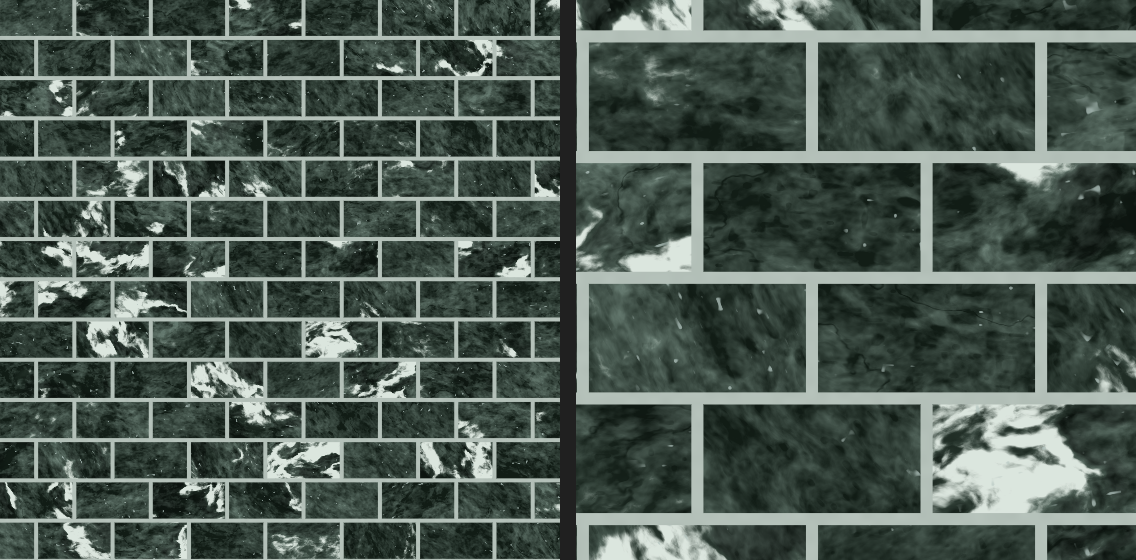
Left, the full canvas; right, a detail of the centre.
Write a Shadertoy shader that draws this texture.

```glsl
// Running-bond wall of dark green marble bricks with pale grey-green grout.
// Each brick cuts its own piece of warped fractal noise, turned and toned by a
// per-brick hash, then gains dark pits, hairline cracks, white veins and specks.

float hash(vec2 p) {
    return fract(sin(dot(p, vec2(127.1, 311.7))) * 43758.5453);
}

float noise(vec2 p) {
    vec2 i = floor(p), f = fract(p);
    f = f * f * (3.0 - 2.0 * f);
    return mix(mix(hash(i), hash(i + vec2(1, 0)), f.x),
               mix(hash(i + vec2(0, 1)), hash(i + vec2(1, 1)), f.x), f.y);
}

float fbm(vec2 p) {
    float sum = 0.0, amp = 0.52;
    for (int i = 0; i < 5; i++) {
        sum += amp * noise(p);
        p = mat2(1.6, 1.2, -1.2, 1.6) * p + 7.3;
        amp *= 0.5;
    }
    return sum;
}

// Marble colour at p (in brick heights) for the brick with the given id.
vec3 marble(vec2 p, vec2 id) {
    float tone = hash(id + 3.1), veining = hash(id + 17.7), pitting = hash(id + 41.3);
    float angle = 0.2 + 1.6 * (hash(id + 29.9) - 0.4);
    float c = cos(angle), s = sin(angle);
    vec2 q = mat2(c, -s, s, c) * p * vec2(0.85, 1.25);
    q += 60.0 * vec2(hash(id + 5.3), hash(id + 11.9));
    vec2 warp = vec2(fbm(q * 1.7), fbm(q * 1.7 + 31.0)) - 0.5;
    vec2 w = q + 1.1 * warp;

    // Clouded green body with fine grain; calm bricks are flatter
    float cloud = fbm(w * 1.6) - 0.5;
    float grain = fbm(q * 8.0 + 3.0 * warp) - 0.5;
    float shade = 0.42 + 0.2 * (tone - 0.5) + (0.7 + 0.8 * veining) * cloud
                + (0.75 + 0.5 * veining) * grain;
    shade += 0.2 * (noise(q * 24.0) - 0.5);

    // Dark pits and a wandering hairline crack
    float pits = smoothstep(0.27, 0.14, noise(q * 7.0 + 2.0 * warp));
    pits += 0.7 * smoothstep(0.22, 0.12, noise(q * 13.0));
    shade -= 0.28 * pits * (0.4 + 0.6 * pitting);
    float crack = abs(fbm(w * 0.9 + 19.0) - 0.5);
    shade -= 0.25 * smoothstep(0.025, 0.0, crack) * step(0.35, pitting);

    vec3 col = mix(vec3(0.065, 0.108, 0.082), vec3(0.39, 0.47, 0.43), clamp(shade, 0.0, 1.0));

    // Broken white veins, strongest on a minority of bricks
    float ridge = abs(fbm(w * 0.75 + 8.0) - 0.5);
    float patchy = smoothstep(0.42, 0.68, noise(q * 1.3 + 50.0) + 0.25 * (veining - 0.5));
    float strength = smoothstep(0.2, 0.85, veining) * patchy;
    float vein = smoothstep(0.13, 0.0, ridge) * strength;
    float white = smoothstep(0.32, 0.85, vein + 1.1 * grain + 0.3 * cloud);
    col *= 1.0 - 0.35 * smoothstep(0.06, 0.14, ridge) * smoothstep(0.28, 0.12, ridge) * strength;
    col = mix(col, vec3(0.40, 0.49, 0.44), 0.35 * vein);
    col = mix(col, vec3(0.86, 0.90, 0.87), white);

    // Scattered mineral specks
    float speck = smoothstep(0.88, 0.97, noise(q * 15.0 + 70.0)) * smoothstep(0.45, 0.65, noise(q * 2.0 + 90.0));
    return mix(col, vec3(0.70, 0.77, 0.75), 0.75 * speck);
}

void mainImage(out vec4 fragColor, in vec2 fragCoord) {
    vec2 uv = fragCoord / iResolution.xy;
    vec2 fromTop = vec2(uv.x, 1.0 - uv.y);

    // Brick grid: 7.33 across, 13.92 down, alternate rows shifted by half
    vec2 pitch = vec2(0.1364, 0.07183);
    vec2 grid = (fromTop - vec2(0.1328, 0.0677)) / pitch;
    float row = floor(grid.y);
    grid.x += 0.5 * mod(row + 1.0, 2.0);
    vec2 id = vec2(floor(grid.x), row);
    vec2 cell = fract(grid);

    // Distance from the grout edge, positive inside the brick
    vec2 edge = (0.5 - abs(cell - 0.5)) * pitch - 0.0036;
    float inside = min(edge.x, edge.y);
    float px = 1.0 / iResolution.y;
    float brick = smoothstep(-0.6 * px, 0.6 * px, inside);

    vec3 grout = vec3(0.705, 0.755, 0.725) + 0.025 * (noise(uv * 150.0) - 0.5);
    vec3 stone = marble((cell - 0.5) * pitch / pitch.y, id);
    fragColor = vec4(mix(grout, stone, brick), 1.0);
}
```
